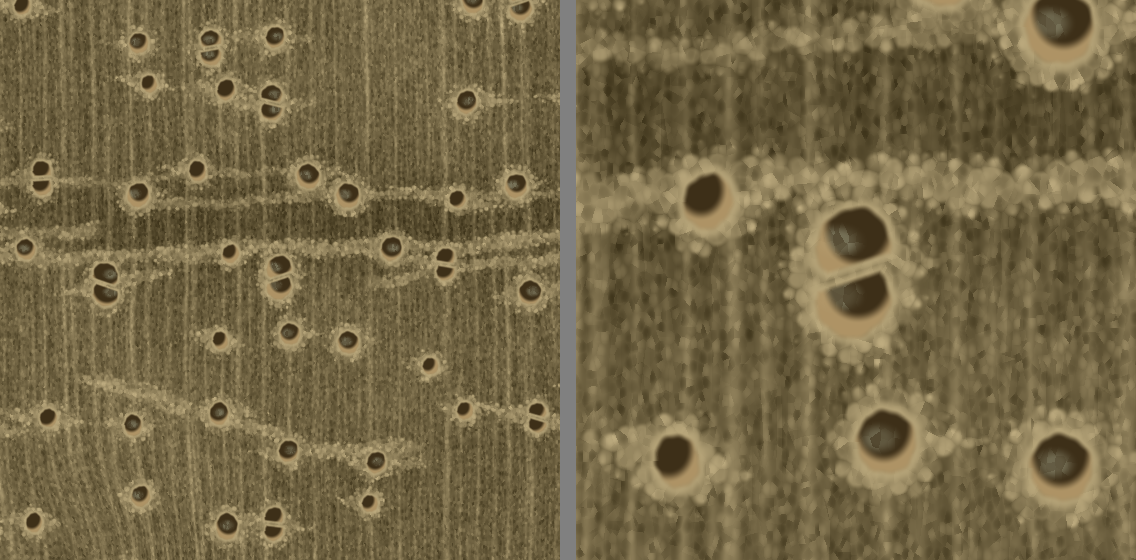
Left: the whole. Right: its middle third, enlarged.
This texture is drawn by a Shadertoy shader. Its source:

```glsl
const vec3 SHADOW_WOOD = vec3(0.265, 0.225, 0.122);
const vec3 LIGHT_WOOD = vec3(0.70, 0.632, 0.465);
const vec3 PORE_DARK = vec3(0.24, 0.185, 0.095);
const vec3 PORE_GREY = vec3(0.47, 0.45, 0.35);
const vec3 PORE_LIT = vec3(0.73, 0.62, 0.43);

float hash(vec2 p) {
    vec3 q = fract(p.xyx * vec3(0.1031, 0.1030, 0.0973));
    q += dot(q, q.yzx + 33.33);
    return fract((q.x + q.y) * q.z);
}

vec2 hash2(vec2 p) {
    return vec2(hash(p), hash(p + 71.7));
}

// Cellular noise: x = distance to the nearest seed, y = its random value
vec2 cellular(vec2 p) {
    vec2 cell = floor(p), best = vec2(9.0, 0.0);
    for (int j = -1; j <= 1; j++)
    for (int i = -1; i <= 1; i++) {
        vec2 id = cell + vec2(i, j);
        float d = length(id + hash2(id) - p);
        if (d < best.x) best = vec2(d, hash(id + 19.3));
    }
    return best;
}

// Signed speck that fades toward its cell edge
float speck(vec2 cell) {
    return 1.5 * (cell.y - 0.5) * (1.0 - smoothstep(0.15, 0.85, cell.x));
}

float wave(float t) {
    return 0.5 * sin(t) + 0.3 * sin(2.3 * t + 1.7) + 0.2 * sin(4.9 * t + 0.6);
}

float inside(float d, float soft) {
    return 1.0 - smoothstep(-soft, soft, d);
}

// Pale vertical rays with uneven spacing, width and strength
float rays(vec2 p, float count, float width, float seed) {
    float u = p.x * count, sum = 0.0;
    for (int i = -1; i <= 1; i++) {
        float id = floor(u) + float(i);
        vec2 h = hash2(vec2(id, seed));
        float offset = u - id - 0.1 - 0.8 * h.x - 0.10 * wave(p.y * 7.0 + h.y * 40.0);
        float strength = (0.4 + 0.6 * h.y) * (0.8 + 0.3 * wave(p.y * 11.0 + h.x * 60.0));
        float w = width * count * (0.7 + 0.6 * h.y);
        sum = max(sum, strength * exp(-offset * offset / (w * w)));
    }
    return sum;
}

// Wavy pale band limited to a horizontal span
float band(vec2 p, float height, float slope, float width, vec2 span, float ragged) {
    float y = height + slope * (p.x - 0.5) + 0.010 * wave(p.x * 11.0 + height * 50.0);
    float w = width * (1.0 + 0.4 * wave(p.x * 23.0 + height * 90.0));
    float ends = smoothstep(span.x - 0.02, span.x + 0.02, p.x)
               * (1.0 - smoothstep(span.y - 0.02, span.y + 0.02, p.x));
    return ends * inside(abs(p.y - y) - w + ragged, 0.005);
}

// Soft tissue around a pore: ragged ring with tapering side wings
float halo(vec2 q, float radius, float twin, vec2 h, float ragged) {
    float ring = length(q * vec2(1.0, 1.0 - 0.30 * twin)) - radius * 1.55 - 0.003;
    float reach = (0.05 + 0.085 * h.x * h.x) * (q.x * (h.y - 0.5) > 0.0 ? 1.0 : 0.65);
    float spine = q.y - 0.4 * (h.y - 0.5) * q.x - 0.004 * wave(q.x * 70.0 + h.x * 9.0);
    float wing = abs(spine) - 0.022 * (1.0 - abs(q.x) / reach);
    return inside(min(ring, wing) + 1.2 * ragged, 0.005);
}

// Open vessel, shaded above and lit along its lower wall; twins share a bar
vec3 vessel(vec3 col, vec2 q, float radius, float twin, vec2 h, float grain) {
    float split = q.y + 0.7 * (h.x - 0.5) * q.x;
    vec2 local = q - vec2(0.0, twin * sign(split) * radius * 0.72);
    local *= vec2(1.08 - 0.10 * twin, 0.94);
    float lobes = wave(atan(local.y, local.x) * 2.0 + h.x * 9.0);
    float d = length(local) - radius * (1.0 + 0.08 * lobes);
    d = mix(d, max(d, 0.0035 - abs(split)), twin);
    col = mix(col, LIGHT_WOOD * 1.04, 0.75 * inside(abs(d) - 0.003, 0.003));
    vec2 glintAt = radius * vec2(0.8 * h.x - 0.4, 0.1);
    float glint = inside(length((local - glintAt) * vec2(1.0, 1.5)) - radius * 0.5, 0.006);
    vec3 hollow = mix(PORE_DARK, PORE_GREY, glint * step(0.4, h.y) * (0.35 + 0.65 * grain));
    vec2 shadeAt = radius * vec2(0.5 * (h.y - 0.5) - 0.12, 0.40);
    float lit = smoothstep(-0.003, 0.004, length(local - shadeAt) - radius * (0.80 + 0.27 * h.x));
    hollow = mix(hollow, PORE_LIT, lit * 0.9);
    return mix(col, hollow, inside(d + 0.0015, 0.0022));
}

void mainImage(out vec4 fragColor, in vec2 fragCoord) {
    vec2 uv = fragCoord / iResolution.y;

    // Grain flows upright and bends near the lower left corner
    vec2 corner = (uv - vec2(0.16, -0.03)) / vec2(0.17, 0.16);
    vec2 flow = uv + vec2(0.004 * wave(uv.y * 5.0 + uv.x * 3.0), 0.0);
    flow.x += 0.012 * uv.y - 0.055 * exp(-dot(corner, corner));
    vec2 fine = cellular(flow * vec2(230.0, 140.0));
    vec2 clump = cellular(uv * 115.0);
    float fibre = speck(cellular(flow * vec2(170.0, 22.0)));
    float ragged = (clump.x - 0.45) * 0.014;

    // Ground tone, darker between the bands
    float dusk = exp(-pow((uv.y - 0.61 - 0.02 * wave(uv.x * 5.0)) / 0.10, 2.0));
    float tone = 0.345 - 0.19 * dusk + 0.055 * wave(uv.x * 6.0 + uv.y * 4.0);
    tone += 0.035 * wave(uv.y * 13.0 - uv.x * 5.0) - 0.05 * smoothstep(0.6, 1.0, uv.x);
    tone += 0.27 * speck(fine) + 0.13 * fibre + 0.13 * speck(clump);
    tone += 0.36 * rays(flow, 38.0, 0.0038, 3.0) + 0.15 * rays(flow, 85.0, 0.0022, 8.0);

    // Bands alternate between the left and the right side
    float tissue = 0.0;
    for (int i = 0; i < 4; i++) {
        float n = float(i);
        vec2 span = i % 2 == 0 ? vec2(-0.1, 0.62 - 0.22 * n) : vec2(0.47 - 0.19 * n, 1.1);
        float width = 0.007 + 0.0018 * n;
        float strength = 0.65 + 0.11 * n;
        tissue = max(tissue, strength * band(uv, 0.69 - 0.045 * n, 0.03, width, span, ragged));
    }
    tissue = max(tissue, 0.9 * band(uv, 0.475, 0.13, 0.009, vec2(0.66, 1.1), ragged));
    tissue = max(tissue, band(uv, 0.225, -0.27, 0.014, vec2(0.14, 0.51), ragged));
    tissue = max(tissue, band(uv, 0.185, 0.08, 0.014, vec2(0.55, 0.74), ragged));

    // Pores sit on a jittered grid; tissue first, hollows on top
    vec3 wood = vec3(0.0);
    vec2 cell = floor(uv * 6.8);
    for (int pass = 0; pass < 2; pass++) {
        for (int j = -1; j <= 1; j++)
        for (int i = -1; i <= 1; i++) {
            vec2 id = cell + vec2(i, j);
            vec2 h = hash2(id + 43.0);
            if (hash(id + 5.0) > 0.89) continue;
            vec2 q = uv - (id + 0.18 + 0.64 * hash2(id + 12.0)) / 6.8;
            float twin = step(0.80, hash(id + 27.0));
            float radius = mix(0.0155, 0.0225, h.y);
            if (pass == 0) tissue = max(tissue, halo(q, radius, twin, h, ragged));
            else wood = vessel(wood, q, radius, twin, h, fine.y);
        }
        if (pass == 0) {
            float pale = 0.76 + 0.42 * speck(clump) + 0.20 * speck(fine);
            tone = mix(tone, pale, 0.92 * tissue);
            wood = mix(SHADOW_WOOD, LIGHT_WOOD, clamp(tone, -0.05, 1.1));
        }
    }
    fragColor = vec4(wood, 1.0);
}
```
